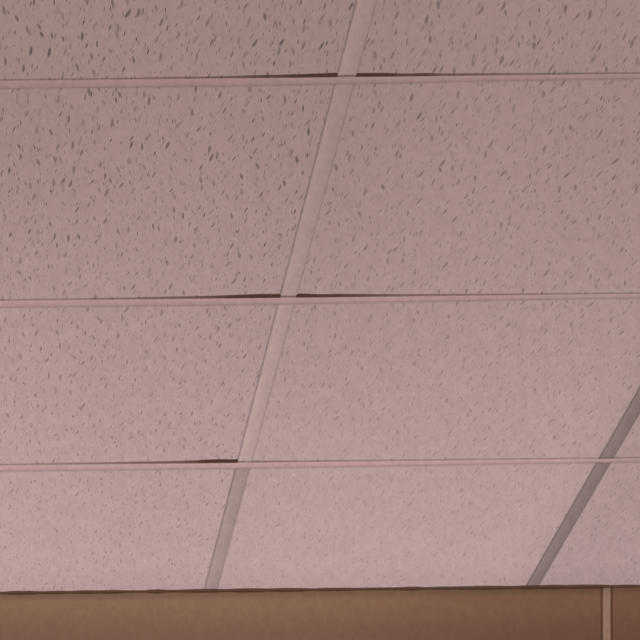
Reproduce this pattern procedurally as a Shadertoy shader.

```glsl
#define HORIZON vec2(-0.0915, -1.51)   // vanishing point of the runners
#define TILT 0.011                     // slope of the cross seams
#define ROW_START 0.4195
#define ROW_STEP 0.0707
#define COL_START 0.2654
#define COL_STEP 0.317
#define WALL_ROW 3.0
#define RUNNER_HALF 0.0063
#define LIP_WIDTH 0.0052
#define SPECK_GRID vec2(38.0, 16.0)
#define SPECK_DEPTH 0.34
#define GRAIN 0.035

float hash(vec2 p) {
    return fract(sin(dot(p, vec2(127.1, 311.7))) * 43758.5453);
}

float noise(vec2 p) {
    vec2 i = floor(p), f = fract(p);
    f = f * f * (3.0 - 2.0 * f);
    return mix(mix(hash(i), hash(i + vec2(1, 0)), f.x),
               mix(hash(i + vec2(0, 1)), hash(i + vec2(1, 1)), f.x), f.y);
}

float band(float d, float halfWidth, float soft) {
    return 1.0 - smoothstep(halfWidth - soft, halfWidth + soft, abs(d));
}

// Short, randomly turned fissures scattered one per cell
float fissures(vec2 p) {
    vec2 cell = floor(p);
    float mark = 0.0;
    for (int j = -1; j <= 1; j++)
    for (int i = -1; i <= 1; i++) {
        vec2 id = cell + vec2(i, j);
        vec2 d = p - id - vec2(hash(id), hash(id + 17.3));
        float turn = (hash(id + 5.7) - 0.5) * 1.5;
        float cs = cos(turn), sn = sin(turn);
        d = vec2(cs * d.x - sn * d.y, sn * d.x + cs * d.y);
        d.x += 0.25 * d.y * d.y;
        float size = mix(0.5, 1.15, hash(id + 9.1));
        float r = length(d / (vec2(0.14, 0.33) * size));
        mark = max(mark, (1.0 - smoothstep(0.35, 1.1, r)) * mix(0.25, 1.0, hash(id + 31.0)));
    }
    return mark;
}

vec3 wallColor(vec2 uv, float px) {
    vec3 col = mix(vec3(0.51, 0.385, 0.31), vec3(0.44, 0.315, 0.245), smoothstep(0.35, 1.0, uv.x));
    col *= mix(0.93, 1.04, smoothstep(0.0, 0.06, uv.y));
    // Upright trim with dark sides
    float post = uv.x - 0.948;
    col = mix(col, vec3(0.32, 0.22, 0.17), 0.8 * band(post, 0.0095, px));
    return mix(col, vec3(0.56, 0.44, 0.38), band(post, 0.006, px));
}

void mainImage(out vec4 fragColor, in vec2 fragCoord) {
    vec2 uv = fragCoord / iResolution.xy;
    float px = 1.0 / iResolution.y;

    // Perspective grid: x counts columns, y counts rows away from the viewer
    float depth = uv.y - TILT * uv.x - HORIZON.y;
    vec2 grid = vec2(((uv.x - HORIZON.x) / depth - COL_START) / COL_STEP,
                     (1.0 / depth - ROW_START) / ROW_STEP);
    float runner = floor(grid.x + 0.5);
    float seam = floor(grid.y + 0.5);
    float across = (grid.x - runner) * COL_STEP * depth;
    float below = (grid.y - seam) * ROW_STEP * depth * depth;

    // Tile face, brighter towards the wall
    float near = smoothstep(0.05, 1.0, uv.y);
    vec3 tile = mix(vec3(0.71, 0.605, 0.597), vec3(0.597, 0.503, 0.485), near);
    tile *= 1.0 + 0.03 * (noise(uv * 4.0 + 2.0) - 0.5);
    tile *= 1.0 - 0.07 * smoothstep(0.85, 1.1, grid.x);
    tile *= 1.0 - 0.04 * smoothstep(2.75, 3.0, grid.y);
    vec2 p = grid * SPECK_GRID;
    float marks = max(fissures(p), 0.55 * fissures(p * 1.6 + 40.0));
    float strength = SPECK_DEPTH * mix(0.4, 1.0, near) * mix(1.0, 0.75, step(0.0, grid.x));
    vec3 col = tile * (1.03 - strength * marks);

    // Runners: pale main strip, shaded side strip, thin shadow at the edges
    float halfWidth = RUNNER_HALF * depth;
    float tone = mix(1.08, 0.82, step(0.5, runner));
    tone -= 0.13 * step(2.0, grid.y) * step(runner, 0.5);
    tone += 0.03 * (hash(vec2(runner, floor(grid.y))) - 0.5);
    vec3 metal = tile * tone * vec3(1.0, 1.005, 0.995);
    metal *= 1.0 - 0.05 * smoothstep(-halfWidth, halfWidth, across);
    float edge = band(abs(across) - halfWidth, 0.0012, px + 0.0006);
    col = mix(col, metal, band(across, halfWidth, px));
    col *= 1.0 - edge * mix(0.1, 0.22, step(across, 0.0));

    // Cross seams: pink lip under an uneven dark gap
    float inner = 1.0 - step(WALL_ROW - 0.5, seam);
    float lipWidth = LIP_WIDTH * depth * mix(1.0, 0.65, smoothstep(0.3, 1.0, uv.x));
    vec3 lip = tile * vec3(1.07, 1.03, 1.035) * (1.0 - 0.06 * smoothstep(0.0, lipWidth, below));
    col = mix(col, lip, inner * band(below - 0.5 * lipWidth, 0.5 * lipWidth, px));
    col *= 1.0 - inner * 0.1 * band(below - lipWidth, 0.0012, px + 0.0006);
    float open = exp(-5.0 * abs(grid.x)) * mix(0.8, 1.2, noise(vec2(uv.x * 30.0, seam * 7.0)));
    open *= 1.0 - 0.8 * step(1.5, seam) * step(0.0, grid.x);
    open *= 1.0 - 0.8 * band(across, halfWidth, px);
    float gapHalf = 0.0012 + 0.0022 * open;
    float gap = inner * band(below + gapHalf, gapHalf, px);
    col = mix(col, vec3(0.27, 0.18, 0.15), gap * clamp(0.25 + 1.1 * open, 0.0, 0.92));

    // Wall below the last row, with a dark ragged joint
    float wallDistance = (grid.y - WALL_ROW) * ROW_STEP * depth * depth;
    col = mix(col, wallColor(uv, px), smoothstep(-px, px, wallDistance));
    float ragged = 0.0018 + 0.0016 * noise(vec2(uv.x * 45.0, 3.0));
    col = mix(col, vec3(0.29, 0.195, 0.15), 0.85 * band(wallDistance, ragged, px));
    col *= 1.0 - 0.12 * smoothstep(0.0, 0.003, wallDistance) * (1.0 - smoothstep(0.003, 0.016, wallDistance));

    // Fine surface grain
    col *= 1.0 + GRAIN * (noise(uv * vec2(260.0, 190.0)) + noise(uv * 120.0) - 1.0);
    fragColor = vec4(clamp(col, 0.0, 1.0), 1.0);
}
```
